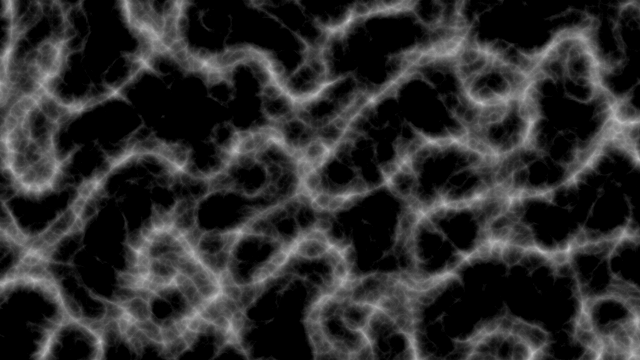
Reproduce this texture procedurally as a Shadertoy shader.

```glsl
// Pale web of glowing, branching filaments around black hollows, from ridged gradient noise.

const float CELLS_PER_HEIGHT = 4.0;   // lattice cells of the broadest layer
const int   OCTAVES = 6;
const float LACUNARITY = 2.0;
const float GAIN = 0.5;
const float RIDGE_FALLOFF = 1.5;      // how fast a filament fades sideways
const float RIDGE_POWER = 3.0;        // sharpness of its crest
const float BLACK_LEVEL = 0.38;       // web value that maps to black
const float CONTRAST = 1.33;
const vec2  FIELD_ORIGIN = vec2(23.4, 57.7);
const vec2  LAYER_SHIFT = vec2(11.37, 5.83);
const vec3  WEB_TINT = vec3(1.0);
const float TAU = 6.28319;

float hash(vec2 p) {
    vec3 q = fract(p.xyx * 0.1031);
    q += dot(q, q.yzx + 33.33);
    return fract((q.x + q.y) * q.z);
}

// Height at a point of the random slope through one lattice corner
float cornerSlope(vec2 cell, vec2 local, vec2 corner) {
    float angle = TAU * hash(cell + corner);
    return dot(vec2(cos(angle), sin(angle)), local - corner);
}

// Gradient noise, about -0.7 to 0.7
float gradientNoise(vec2 p) {
    vec2 cell = floor(p), f = fract(p);
    vec2 u = f * f * f * (f * (f * 6.0 - 15.0) + 10.0);
    float low = mix(cornerSlope(cell, f, vec2(0, 0)), cornerSlope(cell, f, vec2(1, 0)), u.x);
    float high = mix(cornerSlope(cell, f, vec2(0, 1)), cornerSlope(cell, f, vec2(1, 1)), u.x);
    return mix(low, high, u.y);
}

// Thin crests along the zero lines of the noise
float ridge(vec2 p) {
    float crest = max(1.0 - RIDGE_FALLOFF * abs(gradientNoise(p)), 0.0);
    return pow(crest, RIDGE_POWER);
}

// Layered ridges, each layer finer and fainter
float filamentWeb(vec2 p) {
    float sum = 0.0, total = 0.0, weight = 1.0;
    for (int i = 0; i < OCTAVES; i++) {
        sum += weight * ridge(p);
        total += weight;
        weight *= GAIN;
        p = p * LACUNARITY + LAYER_SHIFT;
    }
    return sum / total;
}

void mainImage(out vec4 fragColor, in vec2 fragCoord) {
    vec2 p = fragCoord / iResolution.y * CELLS_PER_HEIGHT + FIELD_ORIGIN;
    float glow = clamp((filamentWeb(p) - BLACK_LEVEL) * CONTRAST, 0.0, 1.0);
    fragColor = vec4(WEB_TINT * glow, 1.0);
}
```
